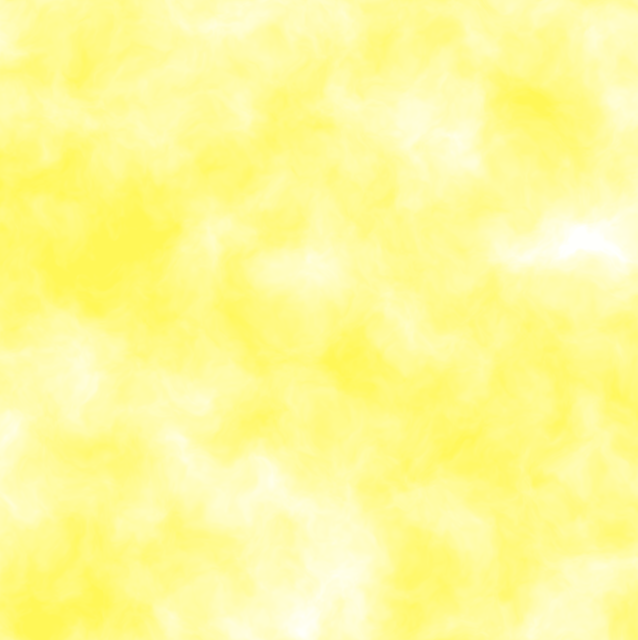
Write a WebGL 1 fragment shader that draws this texture.

```glsl
precision highp float;

uniform vec2 u_resolution;

const vec3 DEEP_YELLOW = vec3(1.0, 0.969, 0.34);
const vec3 PALE_WHITE = vec3(1.0, 1.0, 0.99);
const float CLOUD_SCALE = 5.4;    // coarse cloud cells per canvas height
const float SOFT_GAIN = 0.61;
const float CREASE_GAIN = 0.45;
const float CREASE_AMOUNT = 1.0;
const float WARP_SCALE = 1.9;
const float WARP_GAIN = 0.5;
const float WARP_AMOUNT = 0.42;
const float MEAN_PALENESS = 0.43;
const float CONTRAST = 0.6;
const float MEAN_CLOUD = -0.311;  // average of the cloud sum
const vec2 SEED = vec2(17.3, 41.7);

float hash(vec2 p) {
  vec3 q = fract(vec3(p.xyx) * 0.1031);
  q += dot(q, q.yzx + 33.33);
  return fract((q.x + q.y) * q.z);
}

// Value noise centred on zero
float noise(vec2 p) {
  vec2 cell = floor(p);
  vec2 f = fract(p);
  vec2 fade = f * f * (3.0 - 2.0 * f);
  float low = mix(hash(cell), hash(cell + vec2(1.0, 0.0)), fade.x);
  float high = mix(hash(cell + vec2(0.0, 1.0)), hash(cell + vec2(1.0)), fade.x);
  return mix(low, high, fade.y) - 0.5;
}

// Bends the plane at several sizes, which makes cloud borders ragged
vec2 warp(vec2 p) {
  vec2 q = p * WARP_SCALE;
  vec2 bend = vec2(0.0);
  float amplitude = 1.0;
  for (int i = 0; i < 4; i++) {
    bend += amplitude * vec2(noise(q + 5.2), noise(q + 61.8));
    amplitude *= WARP_GAIN;
    q = q * 2.07 + vec2(3.7, 8.3);
  }
  return p + WARP_AMOUNT * bend;
}

// Soft mottling at every size; folded octaves leave pale creases in the coarse ones
float clouds(vec2 p) {
  vec2 bent = warp(p);
  float sum = 0.0;
  float softness = 1.0;
  float creasing = CREASE_AMOUNT;
  for (int i = 0; i < 6; i++) {
    sum += softness * noise(mix(bent, p, 0.5));
    sum -= creasing * abs(noise(bent + 113.5));
    softness *= SOFT_GAIN;
    creasing *= CREASE_GAIN;
    p = p * 2.03 + vec2(9.7, 3.1);
    bent = bent * 2.03 + vec2(9.7, 3.1);
  }
  return sum;
}

void main() {
  vec2 uv = gl_FragCoord.xy / u_resolution.y;
  float cloud = clouds(uv * CLOUD_SCALE + SEED);
  float paleness = MEAN_PALENESS + CONTRAST * (cloud - MEAN_CLOUD);
  vec3 color = mix(DEEP_YELLOW, PALE_WHITE, clamp(paleness, 0.0, 1.0));
  gl_FragColor = vec4(color, 1.0);
}
```
